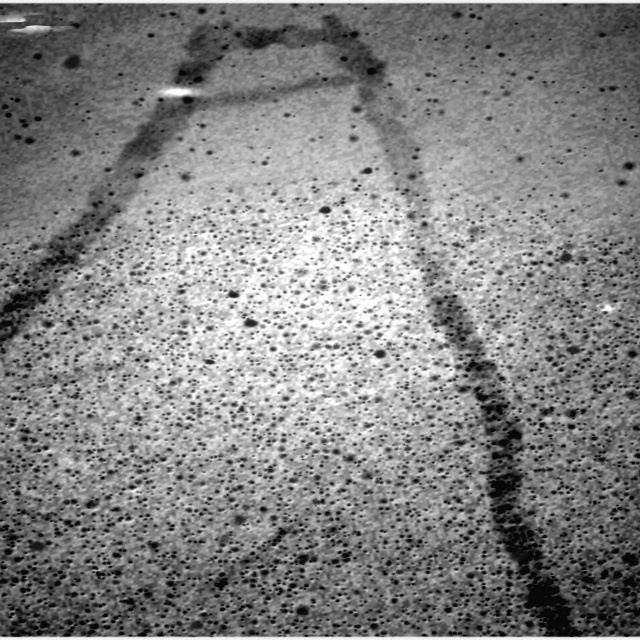
Reproduce this texture procedurally as a Shadertoy shader.

```glsl
#define GLOW_CENTER vec2(0.48, 0.54)
#define AMBIENT 0.27
#define GLOW 0.60
#define GRAIN_SCALE 230.0
#define GRAIN_CONTRAST 0.52
#define TRACK_WIDTH 0.034
#define TRACK_DARKNESS 0.36
#define PEBBLE_DARKNESS 0.62
#define BORDER 0.005

// Wheel track paths; index 5 starts the second track
const vec2 PATH[16] = vec2[16](
    vec2(0.32, 0.93), vec2(0.28, 0.84), vec2(0.22, 0.76), vec2(0.15, 0.66), vec2(-0.01, 0.47),
    vec2(0.31, 0.93), vec2(0.52, 0.95), vec2(0.58, 0.88), vec2(0.61, 0.80), vec2(0.64, 0.72),
    vec2(0.69, 0.53), vec2(0.755, 0.41), vec2(0.79, 0.31), vec2(0.79, 0.20), vec2(0.84, 0.10),
    vec2(0.88, 0.0));

// Larger stones: position and radius
const vec3 STONES[12] = vec3[12](
    vec3(0.060, 0.147, 0.013), vec3(0.391, 0.494, 0.011), vec3(0.366, 0.540, 0.009),
    vec3(0.593, 0.446, 0.010), vec3(0.508, 0.671, 0.009), vec3(0.897, 0.453, 0.011),
    vec3(0.884, 0.597, 0.010), vec3(0.812, 0.133, 0.014), vec3(0.575, 0.733, 0.007),
    vec3(0.307, 0.022, 0.011), vec3(0.115, 0.903, 0.014), vec3(0.327, 0.434, 0.008));

float hash(vec2 p) {
    vec3 q = fract(p.xyx * vec3(0.1031, 0.1030, 0.0973));
    q += dot(q, q.yzx + 33.33);
    return fract((q.x + q.y) * q.z);
}

float noise(vec2 p) {
    vec2 cell = floor(p), f = fract(p);
    f = f * f * (3.0 - 2.0 * f);
    return mix(mix(hash(cell), hash(cell + vec2(1, 0)), f.x),
               mix(hash(cell + vec2(0, 1)), hash(cell + vec2(1, 1)), f.x), f.y);
}

float segment(vec2 p, vec2 a, vec2 b) {
    vec2 ab = b - a;
    return length(p - a - ab * clamp(dot(p - a, ab) / dot(ab, ab), 0.0, 1.0));
}

// Soft elliptical spot
float spot(vec2 p, vec2 center, vec2 radius) {
    vec2 d = (p - center) / radius;
    return exp(-dot(d, d));
}

// Scattered cellular stones: x is the shaded body, y the lit rim
vec2 pebbles(vec2 uv, float scale, float chance, float size) {
    vec2 p = uv * scale, cell = floor(p), result = vec2(0);
    float soft = 0.12 + scale / iResolution.y;
    for (int j = -1; j <= 1; j++)
    for (int i = -1; i <= 1; i++) {
        vec2 id = cell + vec2(i, j);
        float seed = hash(id + scale);
        vec2 center = id + 0.15 + 0.7 * vec2(hash(id + 17.3), hash(id + 71.9));
        float radius = size * (0.45 + 0.55 * hash(id + 43.7));
        vec2 d = (p - center) * vec2(0.8, 1.15);
        float present = smoothstep(0.0, 0.08, chance - seed);
        float body = 1.0 - smoothstep(radius - soft, radius + soft, length(d));
        float rim = 1.0 - smoothstep(0.0, radius + soft, length(d - vec2(0.5, -0.9) * radius));
        result = max(result, present * vec2(body, rim * step(0.5, hash(id + 9.1))));
    }
    return result;
}

void mainImage(out vec4 fragColor, in vec2 fragCoord) {
    vec2 uv = fragCoord / iResolution.xy;
    vec2 tilted = vec2(uv.x + 0.25 * uv.y, uv.y - 0.25 * uv.x);

    // Broad illumination
    vec2 d = (uv - GLOW_CENTER) / vec2(0.50, uv.y > GLOW_CENTER.y ? 0.37 : 0.43);
    float shade = AMBIENT + GLOW * exp(-dot(d, d));
    shade += 0.08 * spot(uv, vec2(0.12, 0.30), vec2(0.22, 0.16));
    shade += 0.05 * spot(uv, vec2(0.9, 0.72), vec2(0.2, 0.2));
    shade -= 0.08 * spot(uv, vec2(0.05, 0.78), vec2(0.16, 0.16));
    shade += 0.10 * (noise(tilted * vec2(7.0, 28.0)) - 0.5);

    // Rough field starts below the smooth upper ground
    float rough = 1.0 - smoothstep(0.66, 0.76, uv.y + 0.18 * abs(uv.x - 0.55));
    shade += 0.05 * rough * spot(uv, vec2(0.5, 0.6), vec2(0.3, 0.2));

    // Patchy tracks with ragged sides
    float patches = noise(tilted * vec2(17.0, 42.0));
    float ragged = 0.018 * (noise(uv * vec2(35.0, 70.0)) - 0.5);
    float track = 0.0;
    for (int i = 0; i < 15; i++) {
        if (i == 4) continue;
        float width = TRACK_WIDTH * (i == 5 ? 0.6 : 1.0);
        float dist = segment(uv, PATH[i], PATH[i + 1]) + ragged;
        track = max(track, 1.0 - smoothstep(width * 0.35, width, dist));
    }
    float fade = 1.0 - 0.65 * spot(uv, vec2(0.66, 0.63), vec2(0.1, 0.08));
    shade -= TRACK_DARKNESS * track * fade * (0.25 + 0.9 * patches);
    float ripples = 0.5 + 0.5 * sin(tilted.y * 330.0 + 5.0 * noise(uv * 24.0));
    shade -= 0.16 * track * ripples * (1.0 - smoothstep(0.5, 0.62, uv.y));

    // Faint furrows
    float furrow = min(segment(uv, vec2(0.07, 0.40), vec2(0.23, 0.44)),
                       segment(uv, vec2(0.32, 0.07), vec2(0.48, 0.19)));
    furrow = min(furrow, segment(uv, vec2(0.30, 0.835), vec2(0.54, 0.875)));
    shade -= 0.17 * (1.0 - smoothstep(0.0, 0.016, furrow + ragged * 0.6));

    // Fine grain
    float grain = 0.65 * noise(tilted * GRAIN_SCALE * vec2(0.8, 1.1))
                + 0.35 * noise(tilted * GRAIN_SCALE * vec2(0.3, 0.6)) - 0.5;
    shade += GRAIN_CONTRAST * grain * mix(0.45, 1.0, rough);

    // Pebbles in three sizes, smaller with distance
    float size = mix(1.1, 0.75, uv.y);
    vec2 stones = pebbles(uv, 120.0, mix(0.07, 0.36, rough), 0.34 * size);
    stones = max(stones, pebbles(uv, 62.0, mix(0.10, 0.30, rough), 0.29 * size));
    stones = max(stones, pebbles(uv, 30.0, 0.11 + 0.18 * track, 0.24 * size));
    shade += 0.28 * stones.y * (1.0 - stones.x) * (1.0 - 0.6 * uv.y);
    shade -= PEBBLE_DARKNESS * stones.x * (0.55 + 0.45 * shade);
    for (int i = 0; i < 12; i++) {
        vec2 offset = (uv - STONES[i].xy) * vec2(0.8, 1.2) + ragged * 0.35;
        float body = 1.0 - smoothstep(0.4, 1.1, length(offset) / STONES[i].z);
        shade = mix(shade, 0.08, 0.9 * body);
    }

    // Bright slabs and distant streaks
    shade += 0.8 * spot(uv, vec2(0.28, 0.856), vec2(0.026, 0.007));
    shade += 0.25 * spot(uv, vec2(0.605, 0.825), vec2(0.022, 0.018)) * (0.4 + patches);
    float streaks = smoothstep(0.45, 0.7, noise(uv * vec2(35.0, 190.0)));
    shade += 0.75 * streaks * spot(uv, vec2(0.04, 0.962), vec2(0.055, 0.013));
    shade += 0.6 * spot(uv, vec2(0.948, 0.519), vec2(0.013, 0.006));
    shade += 0.7 * spot(uv, vec2(0.11, 0.281), vec2(0.008, 0.006));

    // Corner falloff and pale border
    shade -= 0.10 * smoothstep(0.48, 0.72, length(uv - 0.5));
    float edge = min(uv.y, 1.0 - uv.y);
    shade = mix(0.95, shade, smoothstep(BORDER - 0.002, BORDER + 0.002, edge));
    fragColor = vec4(vec3(clamp(shade, 0.03, 1.0)), 1.0);
}
```
